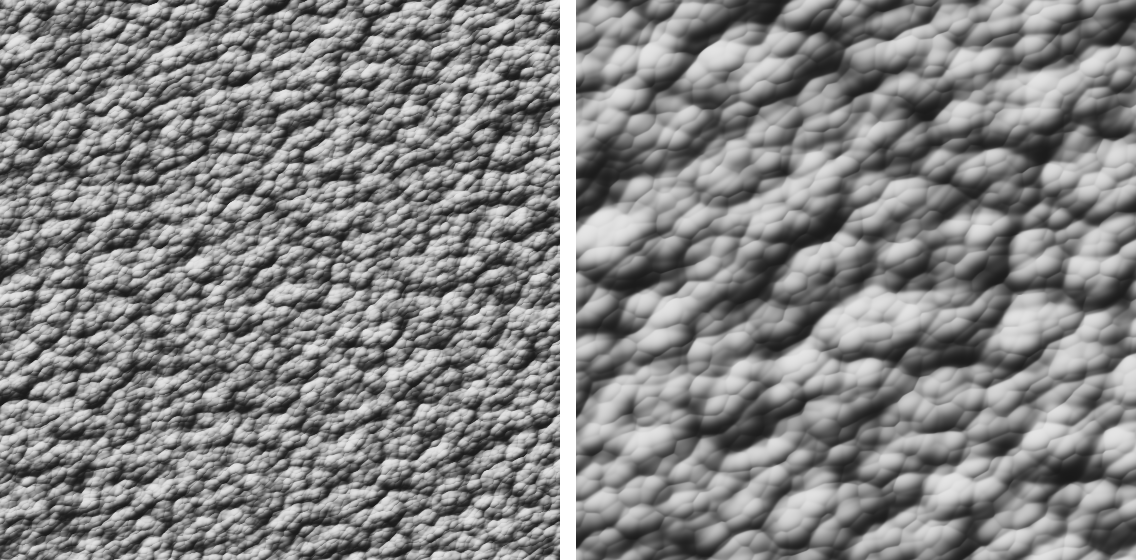
Left, the full canvas; right, a detail of the centre.
Reproduce this texture procedurally as a Shadertoy shader.

```glsl
// Rough grey stucco: packed rounded grains in raking light from the upper left.

#define BASE_CELLS 18.0    // coarsest grains across the canvas
#define SCALE_STEP 1.85    // size ratio between grain layers
#define STRETCH 0.76       // below 1 lengthens grains across the light
#define ROUNDING 12.0      // higher gives sharper creases
#define HEIGHT_SPREAD 0.36 // random height of single grains
#define OCCLUSION 1.5      // darkening of the hollows
#define CONTRAST 0.85
#define MID_GREY 0.508
#define GREY_RANGE 0.41

const int LAYERS = 4;
const float layerStrength[LAYERS] = float[LAYERS](0.45, 0.90, 0.75, 0.35);

// Integer hash: three random values in 0..1 for a cell of a layer
vec3 hashCell(vec2 cell, int layer) {
    uvec3 v = uvec3(ivec3(ivec2(cell), layer) + 4096);
    v = v * 1664525u + 1013904223u;
    v.x += v.y * v.z; v.y += v.z * v.x; v.z += v.x * v.y;
    v ^= v >> 16u;
    v.x += v.y * v.z; v.y += v.z * v.x; v.z += v.x * v.y;
    return vec3(v >> 8u) / 16777216.0;
}

// Smooth union of paraboloid grains: x = slope facing the light, y = height
vec2 grainLayer(vec2 p, vec2 toLight, int layer) {
    vec2 home = floor(p);
    float weightSum = 0.0;
    float slopeSum = 0.0;
    for (int j = -1; j <= 1; j++) {
        for (int i = -1; i <= 1; i++) {
            vec2 cell = home + vec2(i, j);
            vec3 rnd = hashCell(cell, layer);
            vec2 offset = p - cell - mix(vec2(0.04), vec2(0.96), rnd.xy);
            float height = HEIGHT_SPREAD * rnd.z - dot(offset, offset);
            float weight = exp(ROUNDING * height);
            weightSum += weight;
            slopeSum += weight * 2.0 * dot(offset, toLight);
        }
    }
    return vec2(slopeSum / weightSum, log(weightSum) / ROUNDING);
}

void mainImage(out vec4 fragColor, in vec2 fragCoord) {
    vec2 uv = fragCoord / iResolution.y;

    // Frame with its second axis pointing to the light
    vec2 lightDir = normalize(vec2(-0.45, 0.89));
    vec2 acrossDir = vec2(lightDir.y, -lightDir.x);
    vec2 p = vec2(dot(uv, acrossDir) * STRETCH, dot(uv, lightDir)) * BASE_CELLS;
    vec2 toLight = vec2(0.0, 1.0);

    // Each finer layer is turned so that the cell grids never line up
    mat2 turn = mat2(0.8, 0.6, -0.6, 0.8);
    float shade = 0.0;
    for (int layer = 0; layer < LAYERS; layer++) {
        vec2 grain = grainLayer(p, toLight, layer);
        shade += layerStrength[layer] * (grain.x + OCCLUSION * grain.y);
        p = turn * p * SCALE_STEP + 7.3;
        toLight = turn * toLight;
    }

    // Soft shoulder towards the bright tops and the dark creases
    float grey = MID_GREY + GREY_RANGE * tanh(CONTRAST * shade);
    fragColor = vec4(vec3(grey), 1.0);
}
```
